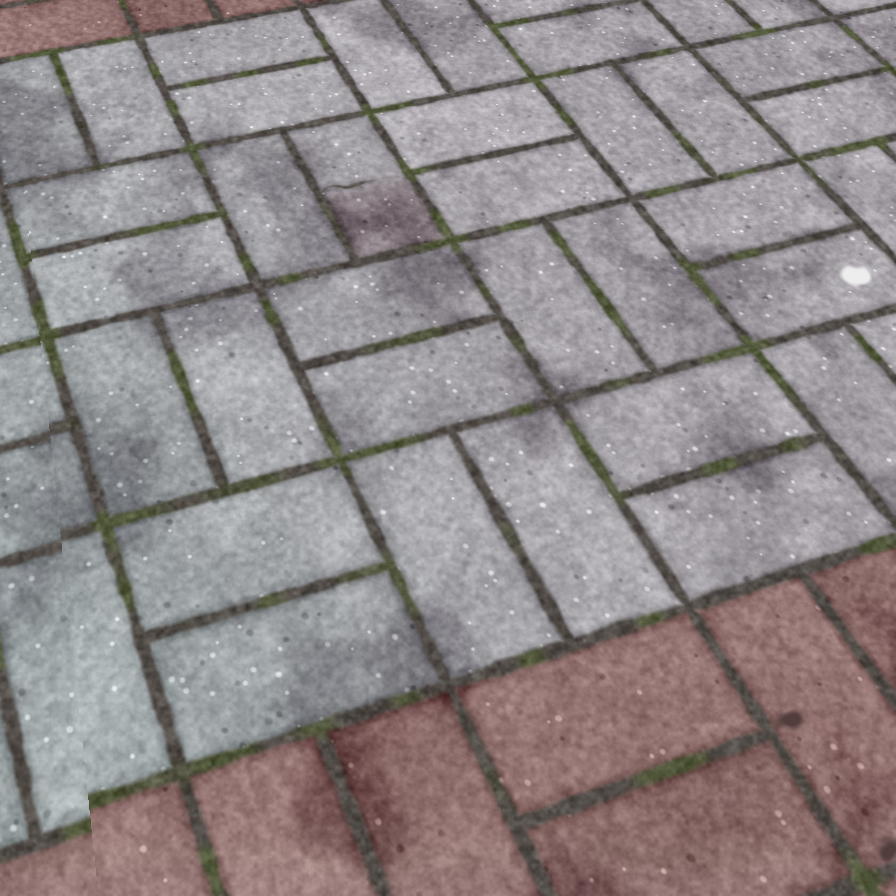
Give the GLSL for this texture, as a WebGL 2 fragment shader.

```glsl
#version 300 es
precision highp float;
uniform vec2 u_resolution;
out vec4 fragColor;

float hash(vec2 p) {
  return fract(sin(dot(p, vec2(127.1, 311.7))) * 43758.5453);
}

float noise(vec2 p) {
  vec2 i = floor(p), f = fract(p);
  f = f * f * (3.0 - 2.0 * f);
  return mix(mix(hash(i), hash(i + vec2(1, 0)), f.x),
             mix(hash(i + vec2(0, 1)), hash(i + vec2(1, 1)), f.x), f.y);
}

float fbm(vec2 p) {
  float sum = 0.0, amp = 0.5;
  for (int k = 0; k < 4; k++) {
    sum += amp * noise(p);
    p = mat2(1.6, 1.2, -1.2, 1.6) * p + 7.3;
    amp *= 0.5;
  }
  return sum / 0.9375;
}

// Canvas position (y down) to paving coordinates, one unit per square of two bricks
vec2 toPaving(vec2 p) {
  mat3 view = mat3(0.2684, -0.0449, 0.046,
                   0.0553, 0.1523, -0.13,
                   0.3802, 0.5130, 1.0);
  vec3 q = inverse(view) * vec3(p, 1.0);
  return q.xy / q.z;
}

// Small pale flecks, at most one per grid square
float flecks(vec2 p, float density) {
  vec2 cell = floor(p);
  vec2 centre = 0.3 + 0.4 * vec2(hash(cell + 3.1), hash(cell + 8.7));
  float radius = 0.12 + 0.2 * hash(cell + 5.5);
  float dot_ = 1.0 - smoothstep(radius * 0.4, radius + 0.1, length(fract(p) - centre));
  return dot_ * step(1.0 - density, hash(cell));
}

void main() {
  vec2 p = gl_FragCoord.xy / u_resolution;
  p.y = 1.0 - p.y;

  // The strip at the left edge has slipped a little
  vec2 slipped = p;
  slipped.y -= 0.03 * p.y * p.y * step(p.x, 0.005 + 0.105 * p.y);
  vec2 uv = toPaving(slipped);

  // Basket weave: pairs of bricks turned in alternate squares
  vec2 square = floor(uv);
  vec2 local = fract(uv);
  bool turned = mod(square.x + square.y, 2.0) > 0.5;
  if (turned) local = local.yx;
  float side = step(0.5, local.x);
  vec2 brick = vec2(local.x - 0.5 * side, local.y);
  vec2 id = square * 2.0 + vec2(side, 0.37);
  vec2 inset = min(brick, vec2(0.5, 1.0) - brick);
  float edge = min(inset.x, inset.y);

  // One brick is broken across, with a stained lower half
  float broken = side * float(square == vec2(0, -2));
  float crackLine = abs(brick.y - 0.47 - 0.05 * noise(uv * 12.0));
  edge = mix(edge, min(edge, crackLine + 0.016 + 0.03 * smoothstep(0.2, 0.4, brick.x)), broken);

  // Stone faces: grey field between two red bands
  float cloud = fbm(uv * 5.0 + id * 4.0);
  float grain = fbm(uv * 36.0);
  float fine = noise(p * 210.0);
  bool red = uv.y > 1.0 || uv.y < -3.0;
  vec3 grey = mix(vec3(0.665, 0.65, 0.67), vec3(0.65, 0.68, 0.685),
                  smoothstep(0.7, -0.2, p.x - 0.7 * p.y + 0.3));
  vec3 stone = red ? vec3(0.565, 0.44, 0.43) : grey;
  stone += 0.06 * (hash(id) - 0.5);
  stone += (red ? 0.10 : 0.16) * (cloud - 0.5);
  stone += 0.20 * (grain - 0.5) + 0.07 * (fine - 0.5);
  stone += red ? vec3(0.03, 0.04, 0.04) * smoothstep(0.85, 1.0, p.y) : vec3(0);

  // Wear: dark stains, pale flecks and pits
  float stain = smoothstep(0.52, 0.75, fbm(uv * 2.3 + 11.0));
  stone -= vec3(0.13, 0.14, 0.13) * stain;
  stone -= vec3(0.08, 0.11, 0.11) * broken * smoothstep(0.45, 0.6, brick.y);
  stone += 0.20 * flecks(uv * 24.0, red ? 0.025 : 0.06);
  stone -= 0.13 * flecks(uv * 19.0 + 40.0, 0.03);
  stone -= 0.09 * (1.0 - smoothstep(0.025, 0.075, edge));
  stone += 0.05 * smoothstep(0.03, 0.045, edge) * (1.0 - smoothstep(0.045, 0.07, edge))
         * noise(uv * 9.0);

  // Joints: gritty earth with traces of moss
  vec3 joint = vec3(0.32, 0.30, 0.28) + 0.20 * (grain - 0.5) + 0.10 * (fine - 0.5);
  float moss = smoothstep(0.55, 0.8, noise(uv * 6.0 + 21.0));
  joint += vec3(0.0, 0.045, -0.05) * moss;
  float width = 0.021 + 0.014 * (noise(uv * 14.0) - 0.5) + 0.006 * noise(uv * 3.0);
  float soft = 0.009 + 2.0 / u_resolution.y;
  vec3 colour = mix(joint, stone, smoothstep(width - soft, width + soft, edge));

  // A white splash on the grey and dark spots on the red
  float ragged = 0.008 * (noise(p * 90.0) - 0.5);
  float splash = length((p - vec2(0.954, 0.307)) * vec2(0.85, 1.2)) + ragged;
  colour = mix(vec3(0.93), colour, smoothstep(0.010, 0.017, splash));
  float spot = min(length((p - vec2(0.882, 0.805)) * vec2(0.8, 1.1)),
                   length(p - vec2(0.992, 0.948))) + ragged;
  colour = mix(vec3(0.32, 0.24, 0.24), colour, smoothstep(0.005, 0.016, spot));

  fragColor = vec4(clamp(colour, 0.0, 1.0), 1.0);
}
```
